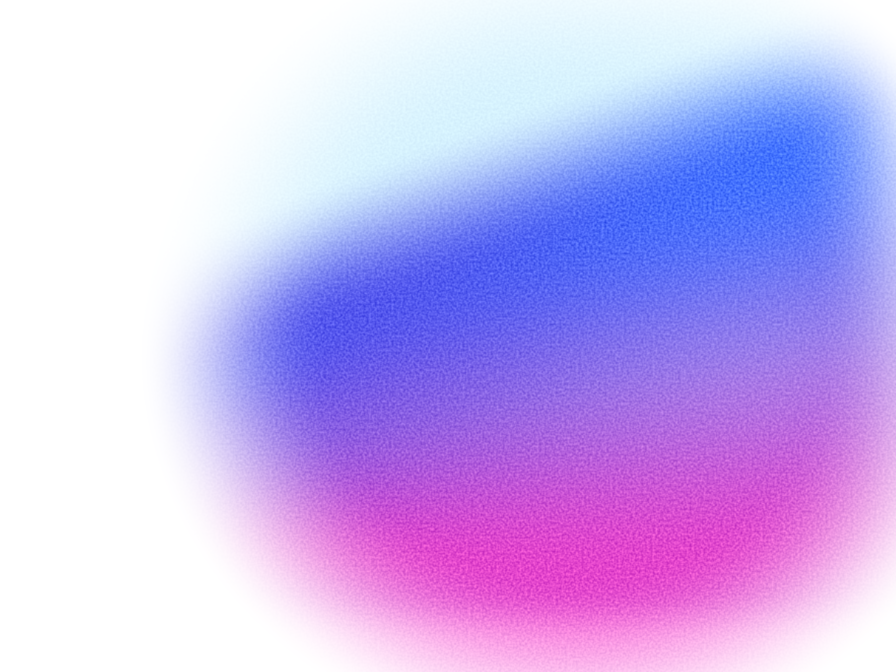
A Shadertoy shader for this background:

```glsl
const vec3 PAPER = vec3(1.0, 1.0, 1.0);
const vec3 ICE = vec3(0.84, 0.95, 0.995);
const vec3 INDIGO = vec3(0.33, 0.34, 0.93);
const vec3 AZURE = vec3(0.26, 0.45, 1.00);
const vec3 VIOLET = vec3(0.57, 0.37, 0.88);
const vec3 LAVENDER = vec3(0.64, 0.50, 0.91);
const vec3 MAGENTA = vec3(0.89, 0.27, 0.80);
const vec3 ROSE = vec3(0.97, 0.40, 0.84);

vec2 hashGradient(vec2 cell) {
    vec3 q = fract(cell.xyx * vec3(0.1031, 0.1030, 0.0973));
    q += dot(q, q.yzx + 33.33);
    float angle = 6.2832 * fract((q.x + q.y) * q.z);
    return vec2(cos(angle), sin(angle));
}

float gradientNoise(vec2 p) {
    vec2 cell = floor(p);
    vec2 f = fract(p);
    vec2 u = f * f * f * (f * (f * 6.0 - 15.0) + 10.0);
    float a = dot(hashGradient(cell), f);
    float b = dot(hashGradient(cell + vec2(1, 0)), f - vec2(1, 0));
    float c = dot(hashGradient(cell + vec2(0, 1)), f - vec2(0, 1));
    float d = dot(hashGradient(cell + vec2(1, 1)), f - vec2(1, 1));
    return mix(mix(a, b, u.x), mix(c, d, u.x), u.y);
}

// Soft disc with a swelling toward the upper right
float blobCoverage(vec2 p, vec2 center, vec2 swelling) {
    vec2 offset = p - center;
    offset.y *= offset.y < 0.0 ? 1.08 : 1.0;
    vec2 toSwelling = p - swelling;
    float bulge = 0.075 * exp(-dot(toSwelling, toSwelling) / 0.03);
    return 1.0 - smoothstep(0.36, 0.65, length(offset) - bulge);
}

// Tilted blue ridge that melts into ice above and magenta below
vec3 blobColor(vec2 p, float ridgeY, float magentaY) {
    float rightward = smoothstep(0.5, 1.2, p.x);
    float descent = (ridgeY - p.y) / (ridgeY - magentaY);
    vec3 color = mix(INDIGO, AZURE, rightward);
    color = mix(color, mix(VIOLET, LAVENDER, rightward), smoothstep(0.0, 0.58, descent));
    color = mix(color, MAGENTA, smoothstep(0.42, 1.0, descent));
    color = mix(color, ROSE, smoothstep(0.12, 0.04, p.y));
    return mix(color, ICE, smoothstep(0.0, 0.22, p.y - ridgeY));
}

void mainImage(out vec4 fragColor, in vec2 fragCoord) {
    vec2 p = fragCoord / iResolution.y;
    float ridgeY = 0.531 + 0.37 * (p.x - 0.52);
    float coverage = blobCoverage(p, vec2(0.851, 0.479), vec2(1.19, 0.87));
    vec3 color = mix(PAPER, blobColor(p, ridgeY, 0.15), coverage);

    // Fine film grain, strongest where the colour is dense
    float grain = gradientNoise(p * 237.0) + 0.6 * gradientNoise(p * 331.0 + 17.3);
    float density = 1.0 - min(color.r, color.g);
    color += grain * density * vec3(0.20, 0.20, 0.11);

    fragColor = vec4(clamp(color, 0.0, 1.0), 1.0);
}
```
